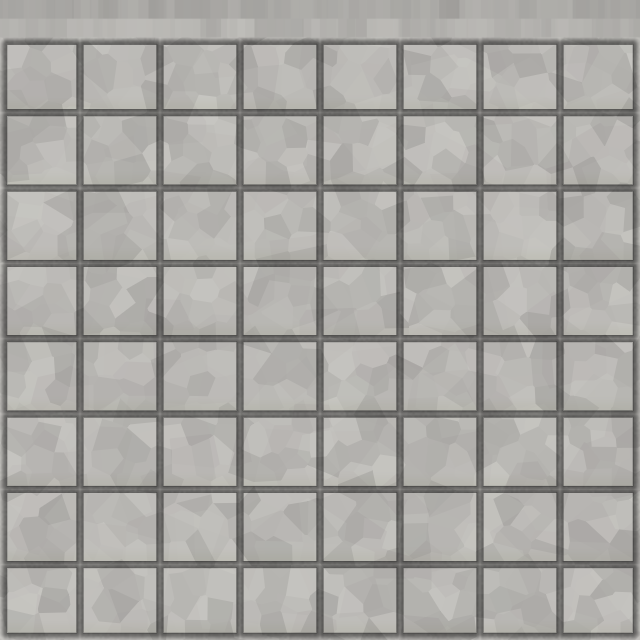
This pattern is drawn by a WebGL 2 fragment shader. Its source:

```glsl
#version 300 es
precision highp float;

uniform vec2 u_resolution;
out vec4 fragColor;

const vec2 TILE_COUNT = vec2(8.0);
const vec2 FIELD_SIZE = vec2(1.0, 0.9415);
const float GROOVE_HALF = 0.0056;
const float FIELD_INSET = 0.0115;
const float SHARD_SCALE = 27.0;
const vec3 WARM_GREY = vec3(1.0, 0.986, 0.971);
const vec3 OLIVE_GREY = vec3(0.994, 0.990, 0.967);

vec2 hash2(vec2 cell) {
    vec3 q = fract(cell.xyx * vec3(0.1031, 0.1030, 0.0973));
    q += dot(q, q.yzx + 33.33);
    return fract((q.xx + q.yz) * q.zy);
}

float valueNoise(vec2 p) {
    vec2 cell = floor(p);
    vec2 f = smoothstep(0.0, 1.0, fract(p));
    float low = mix(hash2(cell).x, hash2(cell + vec2(1, 0)).x, f.x);
    float high = mix(hash2(cell + vec2(0, 1)).x, hash2(cell + vec2(1, 1)).x, f.x);
    return mix(low, high, f.y);
}

// Flat random value per Voronoi cell, blended over one pixel at borders.
float shards(vec2 p, float pixel) {
    vec2 base = floor(p);
    vec2 nearest = vec2(9.0);
    vec2 second = vec2(9.0);
    float nearTone = 0.0;
    float secondTone = 0.0;
    for (int y = -2; y <= 2; y++) {
        for (int x = -2; x <= 2; x++) {
            vec2 cell = base + vec2(x, y);
            vec2 offset = cell + hash2(cell + 17.0) - p;
            float tone = hash2(cell + 71.0).y;
            if (dot(offset, offset) < dot(nearest, nearest)) {
                second = nearest;
                secondTone = nearTone;
                nearest = offset;
                nearTone = tone;
            } else if (dot(offset, offset) < dot(second, second)) {
                second = offset;
                secondTone = tone;
            }
        }
    }
    float border = dot(0.5 * (nearest + second), normalize(second - nearest));
    return mix(secondTone, nearTone, clamp(0.5 + border / pixel, 0.5, 1.0));
}

float boxDistance(vec2 p, vec2 lo, vec2 hi) {
    vec2 q = max(lo - p, p - hi);
    return length(max(q, 0.0)) + min(max(q.x, q.y), 0.0);
}

// Stone made of large shards under a fainter second layer.
vec3 stoneColor(vec2 p, float pixel) {
    float coarse = shards(p * SHARD_SCALE, pixel * SHARD_SCALE);
    float faint = shards(p * 19.0 + 43.0, pixel * 19.0);
    float tone = 0.661 + 0.092 * coarse + 0.030 * faint;
    return tone * mix(WARM_GREY, OLIVE_GREY, faint);
}

// Vertical streaks in one row of the top strip.
vec3 streakColor(float x, float row, float brightness, float pixel) {
    float wide = shards(vec2(x * 26.0, row + 0.5), pixel * 26.0);
    float fine = shards(vec2(x * 70.0, row + 9.5), pixel * 70.0);
    float tone = brightness + 0.065 * (wide - 0.5) + 0.025 * (fine - 0.5);
    return tone * mix(WARM_GREY, OLIVE_GREY, 0.6);
}

// Groove shading: dark beside a tile, lighter at crossings and margins.
float grooveShade(float d, float grain) {
    return mix(0.55, 1.0, smoothstep(0.002, 0.0137, d)) + 0.05 * (grain - 0.5);
}

void main() {
    vec2 p = gl_FragCoord.xy / u_resolution;
    float pixel = 1.0 / min(u_resolution.x, u_resolution.y);

    // Bounds of the nearest tile
    vec2 pitch = FIELD_SIZE / TILE_COUNT;
    vec2 cell = clamp(floor(p / pitch), vec2(0.0), TILE_COUNT - 1.0);
    vec2 lo = max(cell * pitch + GROOVE_HALF, vec2(FIELD_INSET));
    vec2 hi = min((cell + 1.0) * pitch - GROOVE_HALF, FIELD_SIZE - FIELD_INSET);
    float d = boxDistance(p, lo, hi);

    // Tile face and groove
    vec3 stone = stoneColor(p, pixel);
    float height = (p.y - lo.y) / (hi.y - lo.y);
    vec3 face = stone * mix(vec3(0.972, 0.975, 0.955), vec3(1.0), smoothstep(0.0, 0.22, height));
    vec3 groove = stone * grooveShade(d, valueNoise(p * 260.0));

    // Contact shadow along the lower and right tile edges
    float lowerRight = max(step(hi.x, p.x), step(p.y, lo.y));
    groove *= 1.0 - (0.08 + 0.14 * lowerRight) * (1.0 - smoothstep(0.0006, 0.0028, d));
    vec3 color = mix(face, groove, smoothstep(-0.5 * pixel, 0.5 * pixel, d));

    // Two streaked rows above the field
    float rowSplit = 0.5 * (1.0 + FIELD_SIZE.y);
    vec3 lowerRow = streakColor(p.x, 3.0, 0.705, pixel);
    vec3 upperRow = streakColor(p.x, 23.0, 0.665, pixel);
    vec3 strip = mix(lowerRow, upperRow, smoothstep(-pixel, pixel, p.y - rowSplit));
    color = mix(color, strip, smoothstep(-0.002, 0.002, p.y - FIELD_SIZE.y));

    fragColor = vec4(color, 1.0);
}
```
